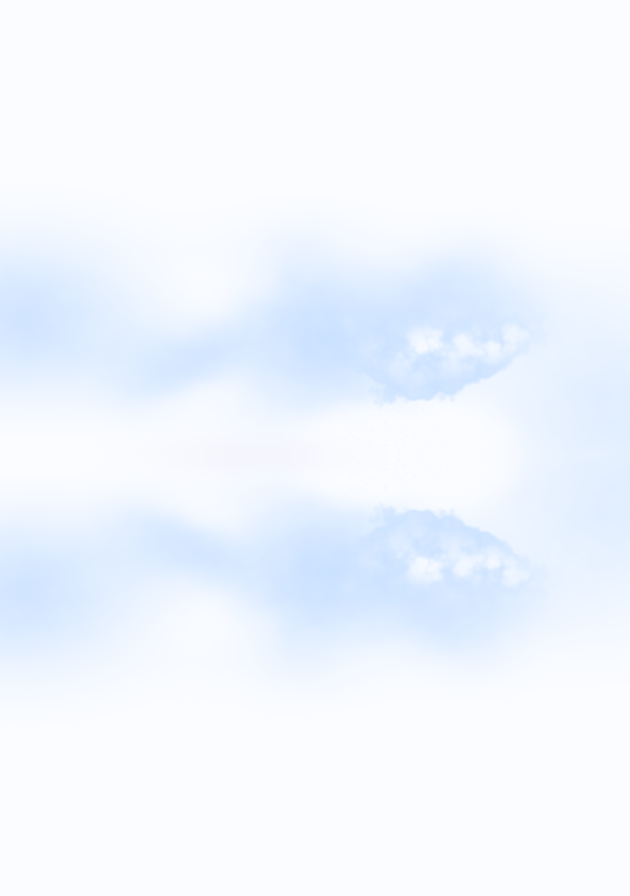
Give the GLSL for this background, as a WebGL 1 fragment shader.

```glsl
precision highp float;
// Pale blue clouds on near-white, mirrored about a horizontal axis.
// Soft elliptical glows form the haze, layered sines bend it, and
// cellular noise gives the right-hand cumulus its billowing rim.

uniform vec2 u_resolution;

vec2 hash2(vec2 p) {
  p = vec2(dot(p, vec2(127.1, 311.7)), dot(p, vec2(269.5, 183.3)));
  return fract(sin(p) * 43758.5453);
}

// Distance to the nearest scattered cell point
float cells(vec2 p) {
  vec2 base = floor(p);
  float nearest = 1.5;
  for (int j = -1; j <= 1; j++) {
    for (int i = -1; i <= 1; i++) {
      vec2 cell = base + vec2(float(i), float(j));
      nearest = min(nearest, length(cell + hash2(cell) - p));
    }
  }
  return nearest;
}

float billows(vec2 p) {
  return 0.55 * cells(p * 18.0) + 0.3 * cells(p * 39.0 + 7.0)
       + 0.15 * cells(p * 83.0 + 3.0);
}

// Layered sines that bend the soft cloud outlines
vec2 drift(vec2 p) {
  vec2 offset = vec2(0.0);
  float size = 0.012;
  float freq = 17.0;
  for (int i = 0; i < 4; i++) {
    offset += size * sin(freq * p.yx + vec2(1.3, 4.1) + offset.yx * 60.0);
    p = mat2(0.8, 0.6, -0.6, 0.8) * p;
    size *= 0.55;
    freq *= 1.9;
  }
  return offset;
}

float glow(vec2 p, vec2 center, vec2 radius) {
  vec2 v = (p - center) / radius;
  return exp(-dot(v, v));
}

void main() {
  // x spans 0..1; y is the distance from the mirror axis in canvas widths
  vec2 p = gl_FragCoord.xy / u_resolution;
  p.y = abs(p.y - 0.492) * 1.422;
  vec2 q = p + drift(p);
  float puff = billows(p);

  // Blue haze: each glow covers part of the remaining clear sky
  float clear = 1.0 - 0.13 * glow(p, vec2(0.45, 0.16), vec2(0.6, 0.16));
  clear *= 1.0 - 0.66 * glow(p, vec2(0.03, 0.22), vec2(0.17, 0.115));
  clear *= 1.0 - 0.58 * glow(q, vec2(0.29, 0.15), vec2(0.12, 0.065));
  clear *= 1.0 - 0.74 * glow(q, vec2(0.5, 0.19), vec2(0.125, 0.115));
  clear *= 1.0 - 0.60 * glow(q, vec2(0.69, 0.235), vec2(0.15, 0.075));
  clear *= 1.0 - 0.40 * glow(p, vec2(1.0, 0.06), vec2(0.21, 0.17));
  float blue = 1.0 - clear;
  blue *= 1.0 + 0.2 * (puff - 0.45);

  // White openings along the axis and between the clouds
  blue *= 1.0 - 0.85 * glow(p, vec2(0.1, 0.0), vec2(0.32, 0.07));
  blue *= 1.0 - 0.6 * glow(q, vec2(0.33, 0.075), vec2(0.06, 0.045));
  blue *= 1.0 - 0.75 * glow(q, vec2(0.33, 0.27), vec2(0.085, 0.055));
  float gap = length((q - vec2(0.65, 0.0)) / vec2(0.2, 0.1));
  blue *= 1.0 - 0.96 * (1.0 - smoothstep(0.55, 1.15, gap));

  // Cumulus with a crisp lower rim, dissolving upward into the haze
  float rim = length((q - vec2(0.685, 0.19)) / vec2(0.155, 0.105));
  rim += 0.5 * (puff - 0.42);
  float cumulus = 1.0 - smoothstep(0.88, 1.03, rim);
  cumulus *= 1.0 - smoothstep(0.15, 0.27, p.y);
  float shade = 0.7 + 0.35 * (puff - 0.42);
  float lit = glow(q, vec2(0.67, 0.17), vec2(0.07, 0.03))
            + glow(q, vec2(0.78, 0.185), vec2(0.055, 0.035));
  shade -= 0.6 * lit * (1.0 - smoothstep(0.25, 0.6, puff));
  blue = mix(blue, shade, cumulus);

  // Tiny faint specks in the bright opening
  float speck = 1.0 - smoothstep(0.06, 0.16, cells(p * 55.0));
  blue += 0.1 * speck * glow(p, vec2(0.62, 0.03), vec2(0.13, 0.06));

  vec3 color = mix(vec3(0.985, 0.99, 1.0), vec3(0.75, 0.86, 1.0),
                   clamp(blue, 0.0, 1.0));
  // Slight warm tint where the two halves meet
  color -= vec3(0.015, 0.022, 0.008)
         * glow(p, vec2(0.4, 0.0), vec2(0.16, 0.03));
  gl_FragColor = vec4(color, 1.0);
}
```
